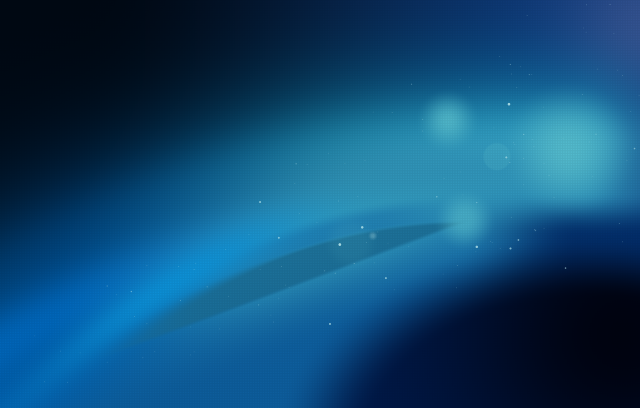
Write a Shadertoy shader that draws this background.

```glsl
// Deep blue aurora: a curved beam of light, a dark orb, soft glows and star dust.

// Colours
const vec3 NIGHT = vec3(0.0, 0.03, 0.07);
const vec3 DUSK = vec3(0.05, 0.22, 0.47);
const vec3 VIOLET = vec3(0.23, 0.33, 0.56);
const vec3 AZURE = vec3(0.0, 0.39, 0.71);
const vec3 CYAN = vec3(0.20, 0.61, 0.74);
const vec3 LOWER_BLUE = vec3(0.05, 0.37, 0.62);
const vec3 RIM_BLUE = vec3(0.04, 0.57, 0.84);
const vec3 LEAF_TEAL = vec3(0.10, 0.41, 0.56);
const vec3 SHADE_BLUE = vec3(0.0, 0.15, 0.38);
const vec3 ORB_BLUE = vec3(0.0, 0.10, 0.29);
const vec3 ORB_BLACK = vec3(0.0, 0.01, 0.06);
const vec3 GLOW = vec3(0.33, 0.72, 0.78);
const vec3 STAR = vec3(0.72, 0.90, 0.92);

// Layout, in units of the canvas height
const vec2 ORB_CENTER = vec2(1.45, -0.10);
const vec2 ORB_RADII = vec2(0.68, 0.46);
const vec2 ORB_CORE = vec2(1.53, 0.18);
const float ASPECT = 1.57;
const float MESH_CELLS = 163.0;
const float MESH_DEPTH = 0.07;
const int STAR_COUNT = 130;

float hash(float n) {
    return fract(sin(n * 127.1) * 43758.5453);
}

// Bell-shaped falloff
float bell(float d, float width) {
    d /= width;
    return exp(-d * d);
}

// Flat-topped round glow
float softDisc(vec2 p, vec2 center, float radius, float blur) {
    return 1.0 - smoothstep(radius - blur, radius + blur, length(p - center));
}

float ridgeLine(float x) { return 0.10 + 0.72 * x - 0.24 * x * x; }
float leafTop(float x) { return -0.0805 + 0.939 * x - 0.412 * x * x; }
float leafBottom(float x) { return 0.03 + 0.375 * x; }

// Night sky with the broad beam rising to the right
vec3 beam(vec2 p) {
    vec3 sky = mix(NIGHT, DUSK, smoothstep(0.2, 1.5, p.x));
    sky = mix(sky, VIOLET, 0.8 * bell(length(p - vec2(1.59, 0.93)), 0.20));
    float d = p.y - ridgeLine(p.x);
    float light = bell(max(d, 0.0), 0.34 - 0.12 * p.x);
    vec3 tint = mix(AZURE, CYAN, smoothstep(0.1, 0.9, p.x));
    tint = mix(tint, LOWER_BLUE, smoothstep(0.05, 0.35, -d));
    tint.r *= light;
    light *= 1.0 - 0.6 * smoothstep(1.42, 1.65, p.x);
    light *= 0.93 + 0.07 * sin(d * 24.0 + p.x * 5.0) * bell(d - 0.1, 0.2);
    return mix(sky, tint, light);
}

// Curved ribbon: bright rim, shaded band and tapering leaf
vec3 ribbon(vec3 col, vec2 p) {
    float above = p.y - leafTop(p.x);
    float below = p.y - leafBottom(p.x);
    float reach = 1.0 - smoothstep(0.9, 1.18, p.x);
    col = mix(col, RIM_BLUE, 0.75 * bell(above - 0.06, 0.06) * bell(p.x - 0.42, 0.3));
    float band = smoothstep(-0.01, 0.01, above) * (1.0 - smoothstep(0.03, 0.07, above));
    col = mix(col, LOWER_BLUE, 0.4 * band * smoothstep(0.5, 0.8, p.x) * reach);
    float sheen = (1.0 - smoothstep(-0.006, 0.006, below)) * exp(min(below, 0.0) * 18.0);
    col = mix(col, CYAN, 0.35 * sheen * smoothstep(0.3, 0.7, p.x) * reach);
    float topBlur = mix(0.03, 0.006, smoothstep(0.3, 0.75, p.x));
    float leaf = (1.0 - smoothstep(-topBlur, topBlur, above)) * smoothstep(-0.007, 0.007, below);
    return mix(col, LEAF_TEAL, 0.85 * leaf * smoothstep(0.2, 0.5, p.x));
}

// Shadow on the right and the large dark orb
vec3 orb(vec3 col, vec2 p) {
    float shade = smoothstep(1.12, 1.42, p.x) * (1.0 - smoothstep(0.42, 0.53, p.y));
    col = mix(col, SHADE_BLUE, 0.9 * shade);
    float r = length((p - ORB_CENTER) / ORB_RADII);
    vec3 inner = mix(ORB_BLUE, ORB_BLACK, bell(length(p - ORB_CORE), 0.42));
    return mix(col, inner, 1.0 - smoothstep(0.80, 1.16, r));
}

vec3 glows(vec3 col, vec2 p) {
    col = mix(col, GLOW, 0.85 * softDisc(p, vec2(1.394, 0.633), 0.09, 0.085));
    col = mix(col, GLOW, 0.80 * softDisc(p, vec2(1.098, 0.704), 0.042, 0.04));
    col = mix(col, GLOW, 0.60 * softDisc(p, vec2(1.139, 0.461), 0.045, 0.035));
    col = mix(col, GLOW, 0.22 * softDisc(p, vec2(1.218, 0.616), 0.033, 0.003));
    col = mix(col, GLOW, 0.10 * softDisc(p, vec2(0.86, 0.405), 0.05, 0.02));
    return mix(col, STAR, 0.30 * softDisc(p, vec2(0.914, 0.422), 0.007, 0.006));
}

// Dust scattered along the rising diagonal, wider to the right
vec3 stars(vec3 col, vec2 p, float pixel) {
    for (int i = 0; i < STAR_COUNT; i++) {
        float n = float(i) + 1.0;
        float x = ASPECT * pow(hash(n), 0.6);
        float spread = (hash(n + 211.3) - 0.5) * (0.12 + 0.42 * x);
        vec2 center = vec2(x, 0.08 + 0.44 * x + spread);
        float size = pow(hash(n + 407.7), 6.0);
        float dot = softDisc(p, center, 0.0008 + 0.0026 * size, 0.6 * pixel);
        col = mix(col, STAR, dot * mix(0.25, 0.9, size));
    }
    return col;
}

void mainImage(out vec4 fragColor, in vec2 fragCoord) {
    float pixel = 1.0 / iResolution.y;
    vec2 p = fragCoord * pixel;
    vec3 col = glows(orb(ribbon(beam(p), p), p), p);

    // Fine woven mesh, faded where it is too small to resolve
    vec2 weave = 0.5 + 0.5 * sin(6.2832 * MESH_CELLS * p);
    float visible = 1.0 - smoothstep(0.5, 0.8, MESH_CELLS * pixel);
    col *= 1.0 + MESH_DEPTH * visible * (weave.x * weave.y - 0.25);

    fragColor = vec4(clamp(stars(col, p, pixel), 0.0, 1.0), 1.0);
}
```
